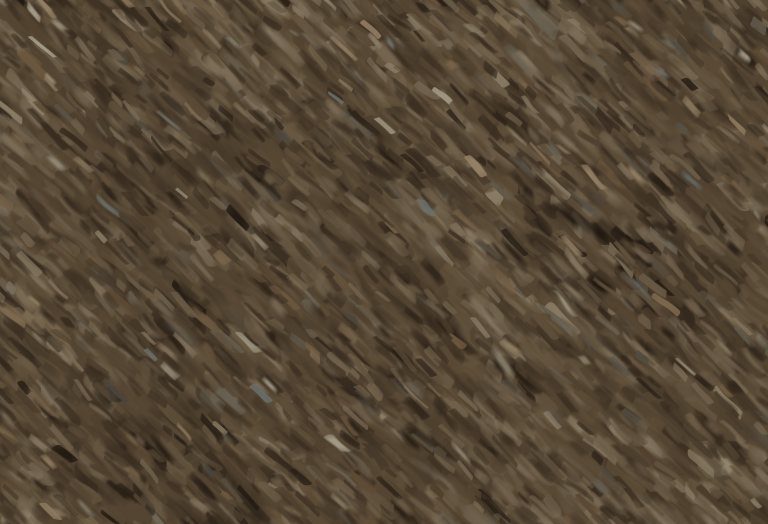
This texture is drawn by a Shadertoy shader. Its source:

```glsl
// Slanted painterly dabs in brown, dark umber and grey-tan, like brushed litter.
// Layers of jittered cells each paint one soft, ragged dab per cell,
// from broad to fine; a last sparse layer adds pale and blue-grey chips.

const float SLANT = 0.77;               // downward angle of the strokes, radians
const float ANGLE_SPREAD = 0.13;        // random turn of each dab
const vec2  CELL = vec2(0.064, 0.021);  // cell along and across the stroke
const int   LAYERS = 8;
const float COARSE = 1.75;              // cell scale of the first layer
const float FINE = 0.74;                // cell scale of the last layer
const float COVERAGE = 0.66;            // share of cells holding a dab
const float CHIP_COVERAGE = 0.035;      // share of cells holding a chip
const float TONE_SPREAD = 0.90;
const float TONE_SHIFT = -0.10;
const float PATCH_TONE = 0.50;          // strength of broad light and dark areas
const float RAGGED = 0.007;             // wobble of the outlines

const vec3 DARK  = vec3(0.145, 0.110, 0.076);
const vec3 BROWN = vec3(0.350, 0.288, 0.208);
const vec3 PALE  = vec3(0.560, 0.510, 0.420);
const vec3 TAN   = vec3(0.550, 0.440, 0.310);
const vec3 SLATE = vec3(0.420, 0.440, 0.420);
const vec3 CHIP  = vec3(0.630, 0.600, 0.520);

vec4 hash4(vec3 p) {
    vec4 h = fract(p.xyzx * vec4(0.1031, 0.1030, 0.0973, 0.1099));
    h += dot(h, h.wzxy + 33.33);
    return fract((h.xxyz + h.yzzw) * h.zywx);
}

float valueNoise(vec2 p) {
    vec2 i = floor(p), f = fract(p);
    f = f * f * (3.0 - 2.0 * f);
    float a = hash4(vec3(i, 71.0)).x;
    float b = hash4(vec3(i + vec2(1, 0), 71.0)).x;
    float c = hash4(vec3(i + vec2(0, 1), 71.0)).x;
    float d = hash4(vec3(i + vec2(1, 1), 71.0)).x;
    return mix(mix(a, b, f.x), mix(c, d, f.x), f.y);
}

// Turns the frame so that x runs along a line falling at the given angle
mat2 fallingFrame(float a) {
    float c = cos(a), s = sin(a);
    return mat2(c, s, -s, c);
}

// Dark to brown to pale, for tones from -1 to 1
vec3 earthRamp(float tone) {
    return tone < 0.0 ? mix(BROWN, DARK, min(-tone, 1.15))
                      : mix(BROWN, PALE, min(tone, 1.15));
}

// Signed distance to a rounded box
float boxDistance(vec2 p, vec2 halfSize) {
    float r = 0.6 * halfSize.y;
    vec2 d = abs(p) - halfSize + r;
    return length(max(d, 0.0)) + min(max(d.x, d.y), 0.0) - r;
}

// Coverage of one skewed dab; its ends fade more than its sides
float dabMask(vec2 d, vec2 cell, vec4 shape, float pixel) {
    d = fallingFrame((shape.x - 0.5) * 2.0 * ANGLE_SPREAD) * d;
    d.x += (shape.y - 0.5) * 1.6 * d.y;
    vec2 halfSize = cell * vec2(mix(0.22, 0.68, shape.z), mix(0.17, 0.44, shape.w));
    float softness = fract(shape.x * 7.0 + shape.w);
    float soft = max(pixel, cell.y * mix(0.03, 0.32, softness));
    float fade = 1.0 - 0.6 * softness * smoothstep(0.3, 1.0, abs(d.x) / halfSize.x);
    return fade * (1.0 - smoothstep(-soft, soft, boxDistance(d, halfSize)));
}

vec3 paintLayer(vec3 color, vec2 q, float layer, float scale, bool chips, float pixel) {
    vec2 cell = CELL * scale;
    vec2 grid = q / cell + layer * vec2(17.37, 9.61);
    vec2 home = floor(grid);
    for (int j = -1; j <= 1; j++)
    for (int i = -1; i <= 1; i++) {
        vec2 id = home + vec2(i, j);
        vec4 place = hash4(vec3(id, layer * 3.0 + 1.0));
        if (place.z > (chips ? CHIP_COVERAGE : COVERAGE)) continue;
        vec4 shape = hash4(vec3(id, layer * 3.0 + 2.0));
        vec4 paint = hash4(vec3(id, layer * 3.0 + 3.0));

        vec2 center = (id + place.xy - grid) * cell;
        float mask = dabMask(-center, cell, shape, pixel);

        float patchTone = valueNoise((q + center) * vec2(4.0, 6.0)) - 0.5;
        float tone = (paint.x + paint.y + paint.z - 1.5) * TONE_SPREAD;
        vec3 dab = earthRamp(tone + TONE_SHIFT + PATCH_TONE * patchTone);
        dab = mix(dab, TAN, 0.45 * step(0.96, paint.w));
        dab = mix(dab, SLATE, 0.45 * step(paint.w, 0.03));
        float opacity = mix(0.40, 0.95, place.w);
        if (chips) {
            dab = mix(paint.x < 0.35 ? SLATE : CHIP, TAN, 0.6 * step(0.75, paint.y));
            opacity = mix(0.65, 1.0, place.w);
        }
        color = mix(color, dab, mask * opacity);
    }
    return color;
}

void mainImage(out vec4 fragColor, in vec2 fragCoord) {
    vec2 p = fragCoord / iResolution.y;
    float pixel = 0.75 / iResolution.y;

    // Along and across the falling strokes, with ragged outlines
    vec2 q = fallingFrame(SLANT) * p + 3.0;
    q += RAGGED * (vec2(valueNoise(q * vec2(30, 90)), valueNoise(q.yx * vec2(60, 22))) - 0.5);

    vec3 color = earthRamp(TONE_SHIFT);
    for (int k = 0; k < LAYERS; k++) {
        float scale = mix(COARSE, FINE, float(k) / float(LAYERS - 1));
        color = paintLayer(color, q, float(k), scale, false, pixel);
    }
    color = paintLayer(color, q, float(LAYERS), 0.78, true, pixel);
    fragColor = vec4(color, 1.0);
}
```
